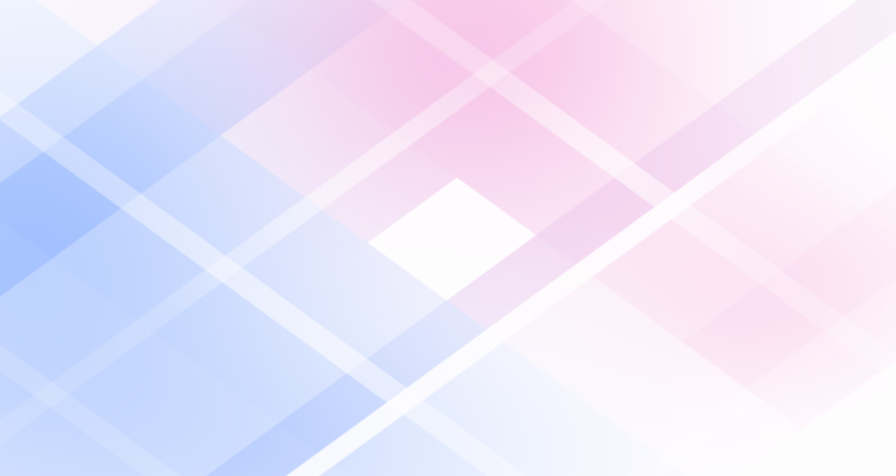
Write a Shadertoy shader that draws this background.

```glsl
// Soft pastel plaid: crossing diagonal bands over blue and pink washes on white.
// Two ink densities are built from broad glows, scaled band by band along both
// diagonals, subtracted from white, and finally crossed by fading pale ribbons.

const float SLOPE = 0.73;                        // steepness of both diagonals
const float EDGE = 0.0036;                       // softness of the band edges
const vec3 PAPER = vec3(0.998, 0.994, 0.998);
const vec3 BLUE_ABSORB = vec3(0.34, 0.225, 0.0); // light removed by full blue ink
const vec3 PINK_ABSORB = vec3(0.02, 0.195, 0.08); // light removed by full pink ink

// Main band limits along the rising (R) and falling (F) diagonals
const float R_CORNER = 0.245, R_DEEP = 0.385, R_MID = 0.623;
const float R_GEM = 1.074, R_SASH = 1.316, R_RIBBON = 1.439, R_LOW = 1.490;
const float R_END = 2.132;
const float F_HUE = -0.054, F_ROSE = -0.328, F_FAR = -0.877;

float glow(vec2 p, vec2 center, vec2 radius) {
    vec2 d = (p - center) / radius;
    return exp(-dot(d, d));
}

// 0 below the limit, 1 above it
float past(float t, float limit) {
    return smoothstep(limit - EDGE, limit + EDGE, t);
}

float band(float t, float lo, float hi) {
    return past(t, lo) * (1.0 - past(t, hi));
}

void mainImage(out vec4 fragColor, in vec2 fragCoord) {
    // Height units, measured downward from the top left
    vec2 p = vec2(fragCoord.x, iResolution.y - fragCoord.y) / iResolution.y;
    float rise = p.y + SLOPE * p.x;
    float fall = p.y - SLOPE * p.x;

    // Broad washes
    float blue = 0.74 * glow(p, vec2(0.05, 0.564), vec2(0.66))
               + 0.25 * glow(p, vec2(0.686, 0.98), vec2(0.564, 0.27));
    float pink = 0.95 * glow(p, vec2(1.005, 0.098), vec2(0.466, 0.417))
               + 0.42 * glow(p, vec2(1.593, 0.613), vec2(0.368, 0.24));

    // Sides of the main falling edges
    float upper = 1.0 - past(fall, F_HUE);
    float rosy = 1.0 - past(fall, F_ROSE);
    float far = 1.0 - past(fall, F_FAR);
    float corner = 1.0 - past(rise, R_CORNER);
    float low = past(rise, R_LOW);

    // Blue bands
    blue *= 1.0 + 0.35 * band(rise, R_DEEP, R_MID);
    blue *= 1.0 - 0.5 * corner;
    blue *= 1.0 - upper * mix(0.15, 0.6, past(rise, R_MID));
    blue *= 1.0 - 0.6 * upper * corner;
    blue *= 1.0 + 0.06 * band(fall, 0.252, 0.463);

    // Pink bands
    pink *= mix(0.4, 1.0, upper);
    pink *= 1.0 + 0.10 * rosy - 0.2 * far;
    pink *= 1.0 - 0.4 * low * (1.0 - rosy);
    pink += 0.10 * band(rise, 1.765, 2.01) * rosy;
    pink += 0.06 * corner * upper;

    // Sash shared by both inks
    float sash = band(rise, R_SASH, R_RIBBON);
    blue += sash * (0.15 * blue + mix(0.13, 0.06, upper));
    pink += sash * mix(0.03, mix(0.14, 0.20, rosy), upper);

    // The white gem where the bands cross
    float keep = 1.0 - 0.95 * band(rise, R_GEM, R_SASH) * band(fall, F_ROSE, F_HUE);

    // Pale ribbons, each strongest around part of its length
    float thin = 0.12 + 0.38 * glow(p, vec2(0.75, 0.37), vec2(0.38));
    float upperRibbon = 0.24 + 0.38 * glow(p, vec2(1.28, 0.35), vec2(0.26));
    float lowerRibbon = 0.30 + 0.25 * glow(p, vec2(0.65, 0.70), vec2(0.40));
    keep *= 1.0 - thin * band(rise, 0.882, 0.934);
    keep *= 1.0 - mix(0.85, 0.55, smoothstep(1.4, 1.6, p.x)) * band(rise, R_RIBBON, R_LOW);
    keep *= 1.0 - 0.25 * band(rise, 1.96, 2.015);
    keep *= 1.0 - lowerRibbon * band(fall, 0.191, 0.252);
    keep *= 1.0 - upperRibbon * band(fall, -0.63, -0.569);
    keep *= 1.0 - 0.15 * band(fall, 0.723, 0.779);
    keep *= 1.0 - 0.85 * past(rise, R_END);

    vec3 color = PAPER - keep * (blue * BLUE_ABSORB + pink * PINK_ABSORB);
    fragColor = vec4(clamp(color, 0.0, 1.0), 1.0);
}
```
